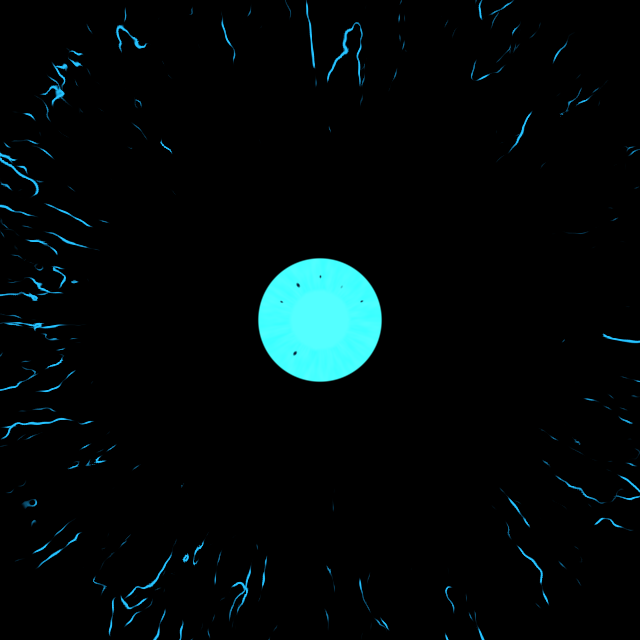
A Shadertoy shader for this background:

```glsl
const float TAU = 6.2831853;

vec2 hashGradient(vec2 cell) {
    vec3 h = fract(cell.xyx * vec3(0.1031, 0.1030, 0.0973));
    h += dot(h, h.yzx + 33.33);
    float angle = TAU * fract((h.x + h.y) * h.z);
    return vec2(cos(angle), sin(angle));
}

// Gradient noise that repeats along x, so it closes around the circle
float ringNoise(vec2 p, float period, float seed) {
    vec2 cell = floor(p), f = fract(p);
    vec2 u = f * f * f * (f * (f * 6.0 - 15.0) + 10.0);
    float x0 = mod(cell.x, period), x1 = mod(cell.x + 1.0, period);
    float y0 = cell.y + seed, y1 = y0 + 1.0;
    float low = mix(dot(hashGradient(vec2(x0, y0)), f),
                    dot(hashGradient(vec2(x1, y0)), f - vec2(1, 0)), u.x);
    float high = mix(dot(hashGradient(vec2(x0, y1)), f - vec2(0, 1)),
                     dot(hashGradient(vec2(x1, y1)), f - vec2(1, 1)), u.x);
    return mix(low, high, u.y);
}

// Broken, branching strands along the zero lines of the noise
float filaments(float turn, float radius, float pixel) {
    float theta = turn * TAU;
    float ring = smoothstep(0.22, 0.46, radius) * (1.0 - smoothstep(0.55, 0.64, radius));
    float density = 0.06 * cos(4.0 * theta - 5.24) + 0.05 * cos(theta - 3.4);
    float light = 0.0;
    for (int i = 0; i < 4; i++) {
        float seed = 17.0 + 41.0 * float(i);
        float count = 40.0 + 6.0 * float(i);
        float field = ringNoise(vec2(turn * count, radius * 3.7), count, seed)
            + 0.28 * ringNoise(vec2(turn * count * 2.0, radius * 15.0), count * 2.0, seed + 13.0)
            + 0.06 * ringNoise(vec2(turn * count * 5.0, radius * 55.0), count * 5.0, seed + 29.0);
        float slope = length(vec2(dFdx(field), dFdy(field))) / pixel;
        float dist = abs(field) / max(slope, 5.0);

        // Patches choose where a strand shows, grain breaks it up
        float patches = ringNoise(vec2(turn * 48.0, radius * 6.0), 48.0, seed + 211.0);
        float grain = ringNoise(vec2(turn * 190.0, radius * 42.0), 190.0, seed + 307.0);
        float strength = patches + 0.4 * grain - 0.15 + density - 0.55 * (1.0 - ring);
        strength = clamp(strength / 0.42, 0.0, 1.0);
        float width = max(0.0011 + 0.0024 * strength, pixel);
        float strand = 1.0 - smoothstep(0.2 * width, width, dist);
        light = max(light, strand * smoothstep(0.0, 0.6, strength));
    }
    return light;
}

// Small dark specks spread around the disc
float flecks(vec2 p, float pixel) {
    float dark = 0.0;
    for (int i = 0; i < 6; i++) {
        float k = float(i);
        float angle = 0.42 + 0.57 * k + 0.8 * step(4.5, k);
        float orbit = 0.0655 + 0.006 * cos(TAU * 0.5 * k) * exp(-0.5 * k);
        float size = 0.0010 + 0.0010 * mod(k, 2.0) * step(2.0, k);
        vec2 axis = vec2(cos(angle), sin(angle));
        vec2 q = p - axis * orbit;
        q = vec2(dot(q, axis) * 0.65, dot(q, vec2(-axis.y, axis.x)));
        float spot = 1.0 - smoothstep(size - pixel, size + pixel, length(q));
        dark = max(dark, spot * (i == 1 ? 0.35 : 0.95));
    }
    return dark;
}

void mainImage(out vec4 fragColor, in vec2 fragCoord) {
    float pixel = 1.0 / iResolution.y;
    vec2 p = (fragCoord - 0.5 * iResolution.xy) * pixel + 1e-5;
    float radius = length(p);
    float turn = fract(atan(p.y, p.x) / TAU);

    // Electric strands on black
    float light = filaments(turn, radius, pixel);
    vec3 color = mix(vec3(0.06, 0.66, 1.0), vec3(0.15, 0.77, 1.0), light) * light;

    // Cyan disc with faint spokes and a paler core
    float spokes = ringNoise(vec2(turn * 40.0, radius * 30.0), 40.0, 503.0)
        + 0.6 * ringNoise(vec2(turn * 90.0, radius * 60.0), 90.0, 601.0);
    vec3 disc = vec3(0.27 + 0.07 * spokes, 1.0, 1.0);
    float core = 1.0 - smoothstep(0.042, 0.05, radius + 0.003 * spokes);
    disc = mix(disc, vec3(0.33, 1.0, 1.0), core);
    disc = mix(disc, vec3(0.0, 0.06, 0.16), flecks(p, pixel));
    color = mix(color, disc, 1.0 - smoothstep(-pixel, pixel, radius - 0.0964));

    fragColor = vec4(color, 1.0);
}
```
